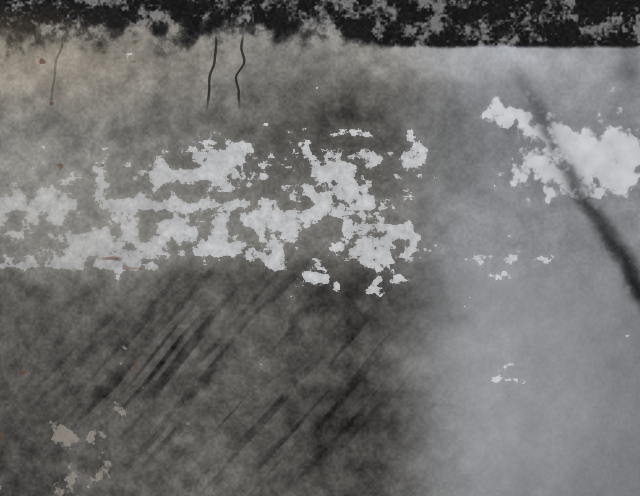
A Shadertoy shader for this texture:

```glsl
// Weathered concrete wall: a black sooty strip on top, flaking white paint in the
// middle, scratched dark cement at lower left and a smooth cool haze at right.
// Soft blobs set the tone and paint cover; thresholded fbm cuts the flakes.

float hash(vec2 p) {
    vec3 q = fract(vec3(p.xyx) * 0.1031);
    q += dot(q, q.yzx + 33.33);
    return fract((q.x + q.y) * q.z);
}

float noise(vec2 p) {
    vec2 i = floor(p), f = fract(p);
    f = f * f * (3.0 - 2.0 * f);
    return mix(mix(hash(i), hash(i + vec2(1, 0)), f.x),
               mix(hash(i + vec2(0, 1)), hash(i + vec2(1, 1)), f.x), f.y);
}

float fbm(vec2 p) {
    float sum = 0.0, amp = 0.5, total = 0.0;
    for (int i = 0; i < 5; i++) {
        sum += amp * noise(p);
        total += amp;
        amp *= 0.58;
        p = mat2(1.6, 1.2, -1.2, 1.6) * p + 17.3;
    }
    return sum / total;
}

// Soft elliptical spot
float blob(vec2 p, vec2 centre, vec2 radius) {
    vec2 d = (p - centre) / radius;
    return exp(-dot(d, d));
}

// Ragged patches; cover runs from 0 (none) to 1 (nearly solid)
float flakes(float grain, float cover) {
    float level = 0.95 - 0.7 * cover;
    return smoothstep(level - 0.035, level + 0.035, grain);
}

void mainImage(out vec4 fragColor, in vec2 fragCoord) {
    vec2 p = fragCoord / iResolution.y;
    float broad = fbm(p * 4.0) - 0.5;
    float medium = fbm(p * 13.0 + 40.0);
    float fine = fbm(p * 34.0 + 90.0);
    float grit = noise(p * 190.0) - 0.5;
    float strata = fbm(p * vec2(5.0, 65.0) + 7.0);
    vec2 w = p + 0.12 * vec2(broad, fbm(p * 5.0 + 60.0) - 0.5);

    // Broad tones of the bare cement
    float right = smoothstep(0.72, 1.0, w.x);
    float upper = smoothstep(0.42, 0.50, w.y);
    float tone = mix(mix(0.345, 0.50, right), mix(0.47, 0.51, right), upper);
    tone += 0.08 * blob(w, vec2(1.03, 0.2), vec2(0.2, 0.25));
    tone += 0.13 * blob(w, vec2(1.0, 0.88), vec2(0.35, 0.07));
    tone += 0.10 * blob(w, vec2(0.15, 0.85), vec2(0.3, 0.06));
    tone += 0.07 * blob(w, vec2(0.1, 0.58), vec2(0.3, 0.1));
    tone -= 0.17 * blob(w, vec2(0.68, 0.75), vec2(0.19, 0.1));
    tone -= 0.11 * blob(w, vec2(0.70, 0.15), vec2(0.15, 0.17));
    tone -= 0.12 * blob(w, vec2(0.76, 0.42), vec2(0.16, 0.1));
    tone -= 0.05 * blob(p, vec2(0.0, 0.1), vec2(0.2, 0.3));
    float rough = 1.0 - 0.75 * right * (1.0 - 0.4 * upper);
    tone += 0.16 * broad + rough * (0.26 * (fine - 0.5) + 0.05 * grit) + 0.012 * grit;

    // Slanted scratches in the dark cement
    float along = dot(p, vec2(0.66, 0.75)), across = dot(p, vec2(0.75, -0.66));
    float scratch = noise(vec2(along * 7.0, across * 95.0 + 2.0 * broad));
    scratch = smoothstep(0.55, 0.9, scratch) * smoothstep(0.35, 0.6, medium + 0.1);
    tone -= 0.17 * scratch * blob(p, vec2(0.46, 0.24), vec2(0.3, 0.18));

    // Dark stain running down the right side, and a faint one in the corner
    vec2 stain = p - vec2(1.03, 0.87);
    float offLine = dot(stain, vec2(0.87, 0.49)) + 0.04 * (medium - 0.5);
    float run = smoothstep(0.0, 0.5, -stain.y);
    float streak = exp(-pow(offLine / 0.019, 2.0)) * smoothstep(0.02, -0.03, stain.y);
    streak *= smoothstep(0.25, 0.6, fine + 0.15 * run);
    tone -= streak * (0.14 + 0.24 * run);
    tone -= 0.15 * blob(p, vec2(1.27, 0.86), vec2(0.03, 0.06));

    vec3 tint = mix(vec3(1.015, 1.0, 0.965), vec3(0.985, 1.0, 1.025), right);
    tint += vec3(0.04, 0.0, -0.05) * blob(p, vec2(0.05, 0.88), vec2(0.3, 0.09));
    vec3 colour = tone * tint;

    // Fine paint in the middle, layered sideways and scraped
    float sag = 0.47 - 0.07 * blob(p, vec2(0.68, 0.4), vec2(0.2, 1.0));
    float roof = 0.70 + 0.08 * smoothstep(0.22, 0.42, p.x);
    float cover = smoothstep(sag - 0.04, sag + 0.04, w.y) * smoothstep(roof + 0.03, roof - 0.12, w.y);
    cover *= 0.66 * (1.0 - smoothstep(0.75, 1.02, w.x));
    cover += 0.35 * blob(p, vec2(0.2, 0.463), vec2(0.32, 0.009));
    cover += 0.5 * blob(w, vec2(0.5, 0.83), vec2(0.28, 0.018));
    cover += 0.18 * blob(w, vec2(0.62, 0.42), vec2(0.16, 0.02));
    cover += 0.45 * blob(w, vec2(1.03, 0.50), vec2(0.2, 0.035));
    cover += 0.36 * blob(w, vec2(1.12, 0.38), vec2(0.18, 0.1));
    cover += 0.42 * blob(p, vec2(1.02, 0.24), vec2(0.07, 0.03));
    cover -= 0.55 * blob(w, vec2(0.66, 0.53), vec2(0.035, 0.04));
    float scrape = noise(vec2(dot(p, vec2(0.7, -0.7)) * 12.0, dot(p, vec2(0.7, 0.7)) * 110.0));
    float grain = fine + 0.4 * (strata - 0.5) + 0.25 * (medium - 0.5) + 0.09 * (scrape - 0.5);
    float paint = flakes(grain, cover) * mix(0.55, 0.92, smoothstep(0.1, 0.5, p.x));
    vec3 paintColour = vec3(0.735, 0.74, 0.75) + 0.3 * (fine - 0.55) + 0.05 * grit;
    colour = mix(colour, paintColour, paint);

    // Larger chips on the right, spilling down beside the stain
    float chipCover = 0.64 * blob(w, vec2(1.08, 0.72), vec2(0.25, 0.14));
    chipCover += 0.3 * blob(w, vec2(1.27, 0.68), vec2(0.12, 0.12));
    chipCover += 0.60 * blob(p, vec2(1.26, 0.41), vec2(0.05, 0.07));
    float chips = flakes(mix(medium, fine, 0.28), min(chipCover, 0.68)) * (1.0 - 0.8 * streak);
    colour = mix(colour, vec3(0.78, 0.785, 0.80) + 0.15 * (fine - 0.5), 0.92 * chips);

    // Pale blots and rust specks at the left
    float blots = flakes(fbm(p * 24.0 + 5.0), 0.46 * blob(p, vec2(0.12, 0.12), vec2(0.28, 0.2)));
    colour = mix(colour, vec3(0.61, 0.58, 0.54), 0.7 * blots);
    float rust = smoothstep(0.89, 0.96, noise(p * 48.0 + 3.0)) * smoothstep(0.5, 0.62, medium);
    colour = mix(colour, vec3(0.38, 0.27, 0.21), 0.7 * rust * smoothstep(0.5, 0.1, p.x));

    // Sooty strip along the top, crisp at right and worn at left
    float crisp = smoothstep(0.6, 0.8, p.x);
    float edge = mix(0.935, 0.906, crisp) + mix(0.12, 0.01, crisp) * (fine - 0.5);
    float soft = mix(0.035, 0.005, crisp);
    float soot = smoothstep(edge - soft, edge + soft, p.y);
    float speckle = smoothstep(0.46, 0.75, fine + 0.22 * grit + 0.25 * (strata - 0.5));
    vec3 sootColour = vec3(0.105, 0.105, 0.11) + 0.34 * speckle + 0.05 * grit;
    sootColour += vec3(0.13, 0.11, 0.08) * blob(p, vec2(0.0, 0.94), vec2(0.18, 0.04));
    colour = mix(colour, sootColour, soot);

    // Hairline cracks hanging from the strip
    for (int i = 0; i < 3; i++) {
        float k = float(i);
        float x = 0.115 + 0.31 * k - 0.0625 * k * (k - 1.0) * 2.0 + 0.10 * (p.y - 0.87);
        x += 0.014 * (noise(vec2(p.y * 32.0, k * 9.0)) - 0.5);
        float span = smoothstep(0.77, 0.81, p.y) * smoothstep(0.94, 0.91, p.y);
        float crack = smoothstep(0.0038, 0.001, abs(p.x - x)) * span;
        colour = mix(colour, vec3(0.13), crack * (k < 0.5 ? 0.3 : 0.8));
    }

    fragColor = vec4(clamp(colour, 0.0, 1.0), 1.0);
}
```
